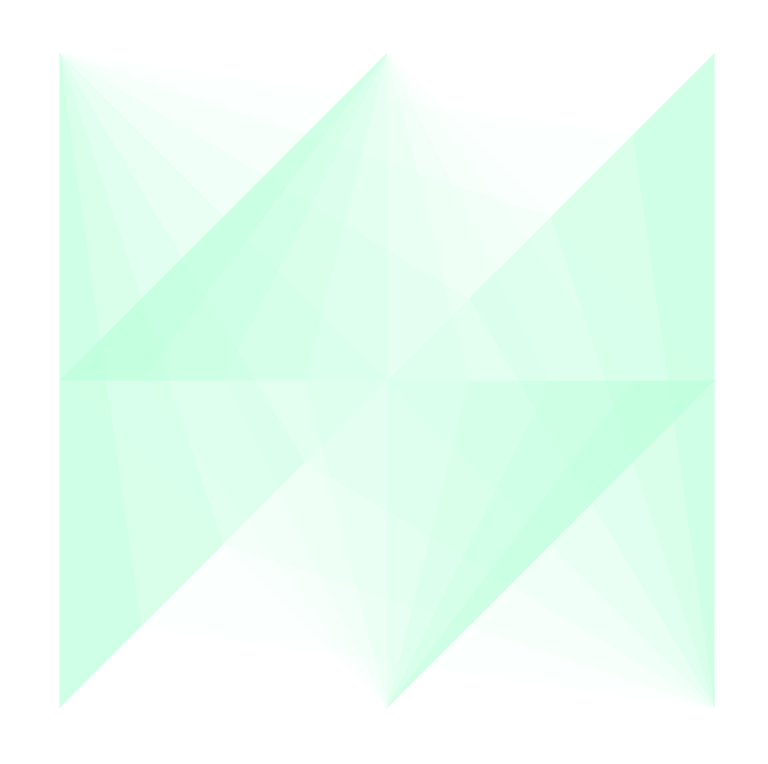
Give the GLSL for this background, as a WebGL 1 fragment shader.

```glsl
precision highp float;

uniform vec2 u_resolution;

float cross2(vec2 a, vec2 b) {
  return a.x * b.y - a.y * b.x;
}

// Opacity of a triangle split into eight rays from its apex,
// strongest along the side to "strong", clear along the side to "clear"
float fan(vec2 p, vec2 apex, vec2 strong, vec2 clear, float px) {
  vec2 q = p - apex;
  vec2 s = strong - apex;
  vec2 c = clear - apex;
  float area = cross2(s, c);
  float a = cross2(q, c) / area;
  float b = cross2(s, q) / area;
  float depth = a + b;
  float base = length(c - s);

  // Signed distance to the nearest side
  vec3 sides = abs(area) * vec3(a / length(c), b / length(s), (1.0 - depth) / base);
  float inside = smoothstep(-px, px, min(sides.x, min(sides.y, sides.z)));

  // Stepped rays, blended into a ramp where they meet at the apex
  float ray = clamp(b / max(depth, 0.0001), 0.0, 1.0) * 8.0;
  float blur = clamp(8.0 * px / (base * max(depth, 0.0001)), 0.001, 0.5);
  float nearest = floor(ray + 0.5);
  float band = nearest - 1.0 + smoothstep(-blur, blur, ray - nearest);
  float fade = 1.0 - clamp(band / 7.0, 0.0, 1.0);
  return inside * (0.02 + 0.66 * pow(fade, 1.4));
}

void main() {
  // Square spanning -1 to 1 inside a white margin
  float halfSide = 0.4288 * min(u_resolution.x, u_resolution.y);
  vec2 p = (gl_FragCoord.xy - u_resolution * vec2(0.504, 0.502)) / halfSide;
  float px = 1.0 / halfSide;

  vec3 mint = vec3(0.73, 1.0, 0.86);
  vec3 color = vec3(1.0);

  // Corner and middle fans, each paired with its half-turn copy
  for (int i = 0; i < 2; i++) {
    float turn = 1.0 - 2.0 * float(i);
    vec2 q = p * turn;
    color = mix(color, mint, fan(q, vec2(-1.0, 1.0), vec2(-1.0), vec2(1.0), px));
    color = mix(color, mint, fan(q, vec2(0.0, 1.0), vec2(-1.0, 0.0), vec2(1.0, 0.0), px));
  }

  gl_FragColor = vec4(color, 1.0);
}
```
